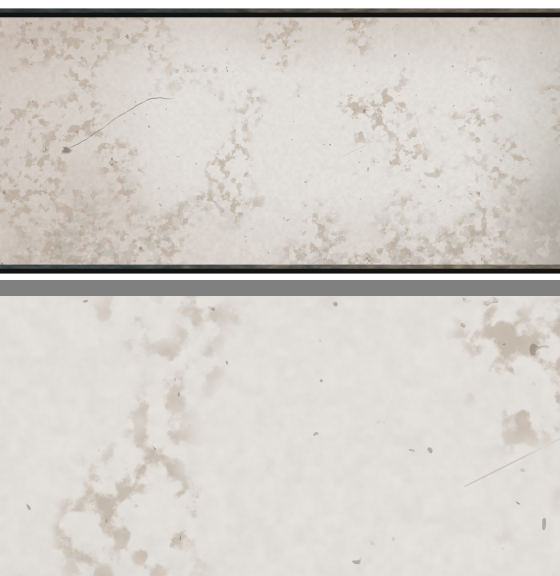
Top, the full canvas; bottom, a detail of the centre.
Reproduce this texture procedurally as a Shadertoy shader.

```glsl
// Weathered off-white plaster panel with stains and a crack, between two dark metal rails.

const vec3 PAPER      = vec3(1.00);
const vec3 PLASTER    = vec3(0.885, 0.872, 0.855);
const vec3 WARM_AGE   = vec3(0.775, 0.725, 0.685);
const vec3 GREY_DAMP  = vec3(0.655, 0.635, 0.595);
const vec3 TAN_STAIN  = vec3(0.690, 0.620, 0.550);
const vec3 DARK_SPECK = vec3(0.480, 0.430, 0.390);
const vec3 RAIL_BLACK = vec3(0.070, 0.070, 0.062);
const vec3 RAIL_SLATE = vec3(0.230, 0.260, 0.265);
const vec3 RAIL_BROWN = vec3(0.440, 0.405, 0.360);

float hash(vec2 p) {
    vec3 q = fract(vec3(p.xyx) * 0.1031);
    q += dot(q, q.yzx + 33.33);
    return fract((q.x + q.y) * q.z);
}

float noise(vec2 p) {
    vec2 cell = floor(p), f = fract(p);
    f = f * f * (3.0 - 2.0 * f);
    float low  = mix(hash(cell), hash(cell + vec2(1, 0)), f.x);
    float high = mix(hash(cell + vec2(0, 1)), hash(cell + vec2(1, 1)), f.x);
    return mix(low, high, f.y);
}

float fbm(vec2 p) {
    float sum = 0.0, gain = 0.5;
    for (int i = 0; i < 5; i++) {
        sum += gain * noise(p);
        p = mat2(1.6, 1.2, -1.2, 1.6) * p + 17.3;
        gain *= 0.5;
    }
    return sum;
}

// Coverage of the horizontal band from bottom to top.
float band(float y, float bottom, float top, float blur) {
    return smoothstep(bottom - blur, bottom + blur, y)
         * (1.0 - smoothstep(top - blur, top + blur, y));
}

float segment(vec2 p, vec2 a, vec2 b) {
    vec2 d = b - a;
    return length(p - a - d * clamp(dot(p - a, d) / dot(d, d), 0.0, 1.0));
}

float stroke(float dist, float width, float blur) {
    return 1.0 - smoothstep(width - blur, width + blur, dist);
}

// S-shaped crack that rises from a to b, with a ragged path.
float crack(vec2 p, vec2 a, vec2 b, float blur) {
    float t = (p.x - a.x) / (b.x - a.x);
    float rise = smoothstep(-0.1, 0.85, t);
    float path = mix(a.y, b.y, rise) + 0.012 * (fbm(vec2(p.x * 30.0, 4.0)) - 0.5);
    float ends = smoothstep(0.0, 0.02, t) * (1.0 - smoothstep(0.85, 1.0, t));
    float wear = 0.35 + 0.65 * noise(p * 60.0);
    return stroke(abs(p.y - path) * 0.8, 0.0012, blur) * ends * wear;
}

// Sparse chips, one per grid cell at most.
float chips(vec2 p, float cells, float share, float blur) {
    vec2 q = p * cells + 0.5 * vec2(noise(p * 90.0), noise(p * 90.0 + 40.0));
    vec2 id = floor(q);
    vec2 centre = 0.3 + 0.4 * vec2(hash(id + 3.1), hash(id + 7.7));
    float radius = mix(0.05, 0.17, hash(id + 11.9));
    float shape = stroke(length(fract(q) - centre), radius, blur * cells);
    return shape * step(1.0 - share, hash(id));
}

vec3 plaster(vec2 p, float width, float blur) {
    float cloud = fbm(p * 3.0 + 5.0);
    float patches = fbm(p * 7.0 + 21.0);
    float grit = fbm(p * 48.0);
    float low = 1.0 - smoothstep(0.05, 0.42, p.y + 0.3 * (cloud - 0.5));
    float left = 1.0 - smoothstep(0.0, 0.75, p.x + 0.5 * (cloud - 0.5));
    float right = smoothstep(width - 0.28, width, p.x + 0.25 * (cloud - 0.5));
    float top = smoothstep(0.68, 1.0, p.y + 0.25 * (cloud - 0.5));

    // Broad ageing towards the borders
    vec3 col = mix(PLASTER, WARM_AGE, clamp(0.55 * left + 0.5 * top + 0.35 * low, 0.0, 0.8));
    col = mix(col, GREY_DAMP, right * mix(0.35, 0.85, 1.0 - smoothstep(0.1, 0.6, p.y)));

    // Clustered stains and mottled damp near the bottom
    float cluster = smoothstep(0.44, 0.68, patches + 0.08 * (left + top + low));
    float stain = cluster * smoothstep(0.46, 0.66, grit);
    col = mix(col, TAN_STAIN, 0.55 * stain);
    float mottle = smoothstep(0.44, 0.58, fbm(p * vec2(34.0, 42.0) + 2.0 * cloud));
    col = mix(col, GREY_DAMP, 0.38 * low * mottle * smoothstep(0.3, 0.6, patches));
    col = mix(col, PLASTER, 0.3 * low * smoothstep(0.52, 0.64, fbm(p * 40.0 + 70.0)));

    // Chips, crack and fine scratches
    float dots = chips(p, 20.0, 0.07, blur) + chips(p + 9.0, 46.0, 0.06, blur);
    col = mix(col, DARK_SPECK, 0.45 * min(dots, 1.0) * smoothstep(0.35, 0.6, grit));
    col = mix(col, DARK_SPECK, 0.85 * crack(p, vec2(0.23, 0.46), vec2(0.64, 0.65), blur));
    float gouge = stroke(length((p - vec2(0.237, 0.465)) * vec2(0.7, 1.0)), 0.012, 0.006);
    col = mix(col, DARK_SPECK, 0.7 * gouge * smoothstep(0.35, 0.55, grit));
    float scratch = stroke(segment(p, vec2(1.22, 0.44), vec2(1.41, 0.535)), 0.001, blur)
                  + stroke(segment(p, vec2(1.48, 0.61), vec2(1.52, 0.46)), 0.001, blur);
    col = mix(col, TAN_STAIN, 0.45 * scratch * noise(p * 35.0));
    return col + 0.05 * (fbm(p * 85.0 + 31.0) - 0.48);
}

// Black rail with a worn highlight strip on its upper half.
vec3 rail(vec2 p, float width, float middle, float glow, float blur) {
    float rust = smoothstep(0.2, 0.8, p.x / width + 0.5 * (fbm(p * 12.0) - 0.5));
    vec3 metal = mix(RAIL_SLATE, RAIL_BROWN, rust) * (0.7 + 0.6 * fbm(p * vec2(30.0, 90.0)));
    return mix(RAIL_BLACK, metal * glow, smoothstep(middle - blur, middle + blur, p.y));
}

void mainImage(out vec4 fragColor, in vec2 fragCoord) {
    vec2 p = fragCoord / iResolution.y;
    float width = iResolution.x / iResolution.y;
    float blur = 0.7 / iResolution.y;

    vec3 col = mix(PAPER, plaster(p, width, blur), band(p.y, 0.040, 0.950, blur));
    col = mix(col, rail(p, width, 0.955, 0.9, 0.003), band(p.y, 0.938, 0.970, blur));
    col = mix(col, rail(p, width, 0.040, 1.1, 0.003), band(p.y, 0.023, 0.055, blur));
    fragColor = vec4(clamp(col, 0.0, 1.0), 1.0);
}
```
